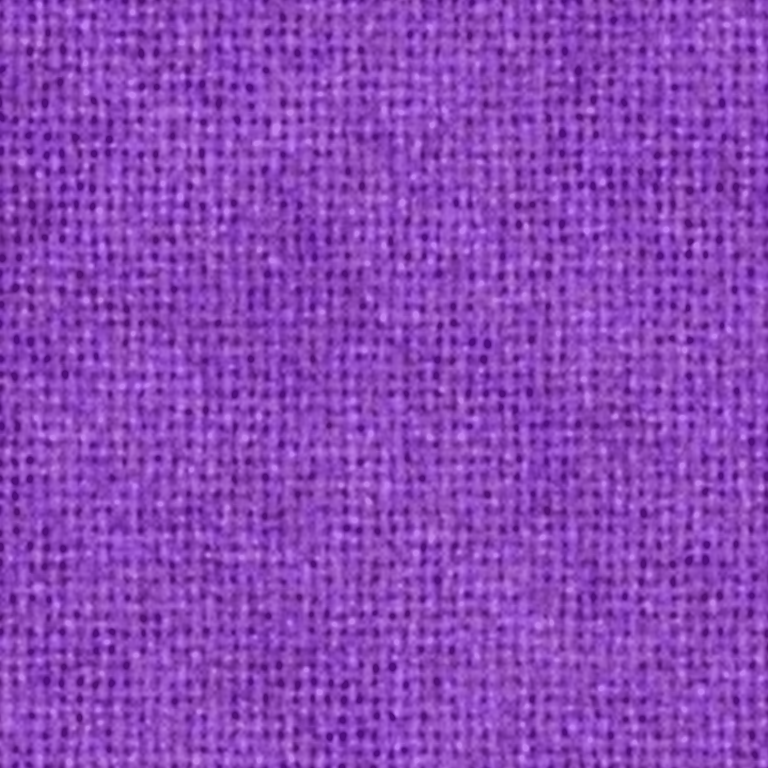
This texture is drawn by a WebGL 2 fragment shader. Its source:

```glsl
#version 300 es
precision highp float;
// Purple plain-weave cloth with dark pores, bright fibre flecks and uneven threads.
uniform vec2 u_resolution;
out vec4 outColor;

const float TAU = 6.2831853;
const vec2 THREADS = vec2(49.0, 45.0);   // threads across and down
const vec3 DEEP = vec3(0.32, 0.06, 0.49);
const vec3 VIOLET = vec3(0.55, 0.275, 0.735);
const vec3 LILAC = vec3(0.76, 0.50, 0.94);

float hash(vec2 p) {
  vec3 q = fract(vec3(p.xyx) * 0.1031);
  q += dot(q, q.yzx + 33.33);
  return fract((q.x + q.y) * q.z);
}

float valueNoise(vec2 p) {
  vec2 cell = floor(p);
  vec2 f = fract(p);
  f = f * f * (3.0 - 2.0 * f);
  float low = mix(hash(cell), hash(cell + vec2(1.0, 0.0)), f.x);
  float high = mix(hash(cell + vec2(0.0, 1.0)), hash(cell + vec2(1.0)), f.x);
  return mix(low, high, f.y);
}

float signedNoise(vec2 p) {
  return 2.0 * valueNoise(p) - 1.0;
}

// One soft oval per cell, slightly displaced; radius is in cell units.
float softSpot(vec2 p, vec2 radius, float drift, float seed) {
  vec2 cell = floor(p);
  vec2 offset = vec2(hash(cell + seed), hash(cell + seed + 17.0)) - 0.5;
  vec2 d = (fract(p) - 0.5 - offset * drift) / radius;
  return exp(-dot(d, d));
}

// Bends the thread grid slightly so that rows and columns wander.
vec2 wander(vec2 p) {
  vec2 broad = vec2(signedNoise(p * 0.13 + 5.0), signedNoise(p * 0.13 + 41.0));
  vec2 fine = vec2(signedNoise(p * 0.7 + 71.0), signedNoise(p * 0.7 + 93.0));
  return p + 0.10 * broad + 0.09 * fine;
}

// Rounded threads, with the upper one alternating at each crossing.
float weave(vec2 p) {
  vec2 ridge = -cos(TAU * p);
  float overUnder = sin(0.5 * TAU * p.x) * sin(0.5 * TAU * p.y);
  float lift = overUnder * (ridge.x - ridge.y);
  return 0.07 * ridge.x + 0.045 * ridge.y + 0.07 * lift + 0.055 * overUnder;
}

// Dark openings at the corners between threads, of uneven depth.
float pores(vec2 p) {
  vec2 corner = p + 0.5;
  float depth = mix(0.12, 0.66, hash(floor(corner) + 7.0));
  float openness = mix(0.6, 1.3, valueNoise(p * 0.16 + 23.0));
  return depth * openness * softSpot(corner, vec2(0.23, 0.28), 0.24, 11.0);
}

// Small highlights on some of the crossings.
float flecks(vec2 p) {
  float strength = smoothstep(0.45, 1.0, hash(floor(p) + 53.0));
  return 0.50 * strength * softSpot(p, vec2(0.20, 0.18), 0.5, 61.0);
}

// Brightness differences along threads, in fibres and in broad patches.
float unevenness(vec2 p) {
  float warp = signedNoise(vec2(floor(p.x) * 3.7, p.y * 0.35));
  float weft = signedNoise(vec2(p.x * 0.35, floor(p.y) * 3.7 + 80.0));
  float warpMask = 0.5 - 0.5 * cos(TAU * p.x);
  float weftMask = 0.5 - 0.5 * cos(TAU * p.y);
  float fibre = signedNoise(p * 2.7 + 130.0);
  float grain = signedNoise(p * 4.3 + 210.0);
  float patches = signedNoise(p * 0.11 + 170.0) + signedNoise(p * 0.3 + 190.0);
  return 0.07 * warp * warpMask + 0.07 * weft * weftMask
       + 0.16 * fibre + 0.12 * grain + 0.045 * patches;
}

vec3 clothColor(float shade) {
  vec3 lower = mix(DEEP, VIOLET, clamp(shade * 2.0, 0.0, 1.0));
  return mix(lower, LILAC, clamp(shade * 2.0 - 1.0, 0.0, 1.0));
}

void main() {
  vec2 uv = gl_FragCoord.xy / u_resolution;
  vec2 p = wander(uv * THREADS);
  float shade = 0.54 + weave(p) + flecks(p) - pores(p) + unevenness(p);
  vec3 dyeShift = vec3(-0.004, -0.008, 0.03) * signedNoise(p * 0.8 + 250.0);
  outColor = vec4(clothColor(clamp(shade, 0.0, 1.0)) + dyeShift, 1.0);
}
```
